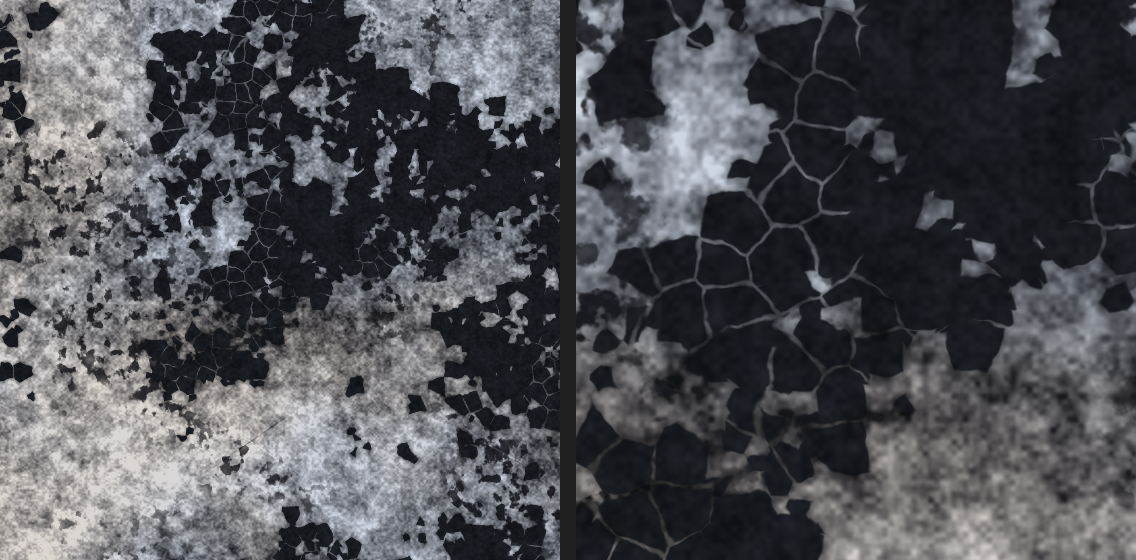
Left: the whole. Right: its middle third, enlarged.
This texture is drawn by a Shadertoy shader. Its source:

```glsl
// Weathered grey plaster with clustered, angular flakes of black paint.

float hash(vec2 p) {
    return fract(sin(dot(p, vec2(127.1, 311.7))) * 43758.5453);
}

float noise(vec2 p) {
    vec2 i = floor(p), f = fract(p);
    f = f * f * (3.0 - 2.0 * f);
    return mix(mix(hash(i), hash(i + vec2(1, 0)), f.x),
               mix(hash(i + vec2(0, 1)), hash(i + vec2(1, 1)), f.x), f.y);
}

float fbm(vec2 p) {
    float sum = 0.0, amp = 0.5;
    for (int i = 0; i < 4; i++) {
        sum += amp * noise(p);
        p = mat2(1.6, 1.2, -1.2, 1.6) * p + 7.3;
        amp *= 0.5;
    }
    return sum / 0.9375;
}

// x: signed distance into painted cells, y: distance to seams between them
vec2 flakes(vec2 uv, float scale, float threshold) {
    vec2 p = uv * scale, cell = floor(p);
    float painted = 4.0, second = 4.0, bare = 4.0;
    for (int y = -2; y <= 2; y++)
    for (int x = -2; x <= 2; x++) {
        vec2 id = cell + vec2(x, y);
        vec2 site = id + 0.1 + 0.8 * vec2(hash(id), hash(id + 41.7));
        float d = length(site - p);
        float cluster = fbm(site / scale * 5.5 + 3.1) + 0.32 * (hash(id + 93.2) - 0.5);
        if (cluster > threshold) {
            second = min(second, max(d, painted));
            painted = min(painted, d);
        } else {
            bare = min(bare, d);
        }
    }
    return vec2(bare - painted, second - painted) * 0.5 / scale;
}

float segment(vec2 p, vec2 a, vec2 b) {
    vec2 ab = b - a;
    return length(p - a - ab * clamp(dot(p - a, ab) / dot(ab, ab), 0.0, 1.0));
}

void mainImage(out vec4 fragColor, in vec2 fragCoord) {
    vec2 uv = fragCoord / iResolution.y;

    // Plaster: broad stains, mottling and fine grain
    float stain = fbm(uv * 5.0 + 20.0);
    float mottle = fbm(uv * 48.0 + 5.0);
    float grain = noise(uv * 290.0) + noise(uv * 170.0 + 9.0) - 1.0;
    float tone = 0.575 + 0.65 * (stain - 0.5) + 0.65 * (mottle - 0.5) + 0.2 * grain;
    tone += 0.06 * (0.5 - uv.x);

    // Pits gather in worn regions
    float wear = smoothstep(0.42, 0.68, fbm(uv * 7.0 + 50.0));
    float pits = smoothstep(0.54, 0.68, fbm(uv * 62.0 + 80.0));
    tone *= 1.0 - 0.75 * pits * wear;

    // Thin scratches, dark rising and pale falling
    for (int i = 0; i < 8; i++) {
        vec2 seed = vec2(i, 3.7);
        float pale = mod(float(i), 2.0);
        vec2 start = vec2(hash(seed), hash(seed + 5.0) * mix(1.0, 0.4, pale));
        vec2 run = vec2(0.16, mix(0.11, -0.1, pale)) * (0.5 + hash(seed + 9.0));
        float d = segment(uv + 0.004 * noise(uv * 30.0), start, start + run);
        float line = 1.0 - smoothstep(0.0004, 0.0018, d);
        tone += line * mix(-0.2, 0.16, pale) * noise(uv * 60.0 + 2.0);
    }

    // Warm dust drifting into cool grey
    float cool = smoothstep(0.3, 0.7, fbm(uv * 3.0 + 31.0) + 0.25 * (uv.x - 0.5));
    vec3 tint = mix(vec3(1.03, 1.0, 0.97), vec3(0.96, 1.0, 1.06), cool);
    tone = clamp(tone, 0.1, 0.84);
    vec3 color = tone * tint + vec3(0.0, 0.0, 0.02) * (1.0 - tone);

    // Large flakes and small chips with ragged rims
    vec2 ragged = uv + 0.010 * (vec2(fbm(uv * 50.0), fbm(uv * 50.0 + 17.0)) - 0.5);
    vec2 large = flakes(ragged, 34.0, 0.615);
    vec2 small = flakes(ragged + 0.003, 80.0, 0.665);
    float seam = smoothstep(0.0003, 0.0016, large.y + 0.003 * smoothstep(0.35, 0.5, noise(uv * 9.0)));
    float depth = max(large.x, small.x) + 0.004 * (mottle - 0.5);
    float paint = smoothstep(-0.0008, 0.0010, depth);
    float rim = smoothstep(-0.005, 0.0, depth);
    color *= 1.0 - 0.22 * rim;
    vec3 black = vec3(0.09, 0.10, 0.12) * (0.7 + 0.6 * mottle) + 0.035 * grain;
    black = mix(color * 0.7, black, seam);
    color = mix(color, black, paint);

    fragColor = vec4(clamp(color, 0.0, 1.0), 1.0);
}
```
